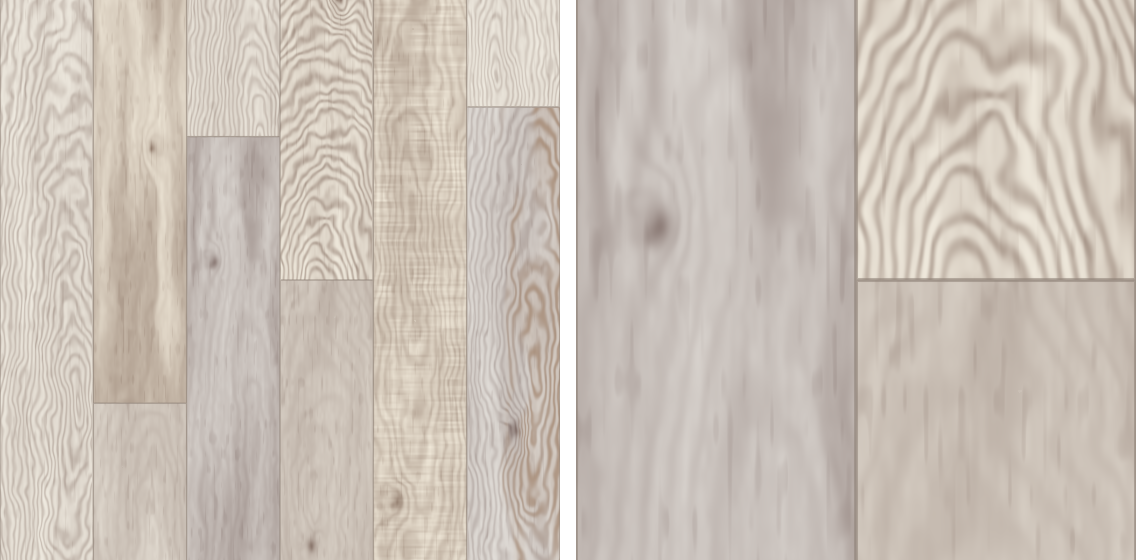
Left: the whole. Right: its middle third, enlarged.
A WebGL 2 fragment shader for this texture:

```glsl
#version 300 es
precision highp float;
// Pale mixed-wood plank floor: oak cathedrals, mottled maple, knotty pine and worn paint.

uniform vec2 u_resolution;
out vec4 outColor;

const float COLUMNS = 6.0;
const int SAWN_PLANK = 4;
const int WORN_PLANK = 11;
const vec3 DARK_WOOD = vec3(0.66, 0.60, 0.56);
const vec3 LIGHT_WOOD = vec3(0.93, 0.91, 0.87);
const vec3 BARE_WOOD = vec3(0.66, 0.55, 0.46);
const vec3 SEAM_COLOR = vec3(0.56, 0.51, 0.47);
const float SEAM_WIDTH = 0.0011;
const float SEAM_OPACITY = 0.7;
const float FIBRE_CONTRAST = 0.20;
const float PORE_CONTRAST = 0.16;
const float KNOT_DARKNESS = 0.75;
const float KNOT_SPACING = 2.4;

// Height of the end joint in each column; negative means one full plank.
const float JOINTS[6] = float[6](-1.0, 0.28, 0.756, 0.5, -1.0, 0.809);

// Upper planks, then lower ones: tone, ring contrast, mottling, rings per width.
const vec4 FINISH[12] = vec4[12](
    vec4(0.70, 0.40, 0.14, 20.0), vec4(0.50, 0.10, 0.58, 9.0),
    vec4(0.70, 0.36, 0.12, 21.0), vec4(0.62, 0.56, 0.18, 19.0),
    vec4(0.55, 0.26, 0.22, 14.0), vec4(0.76, 0.34, 0.10, 20.0),
    vec4(0.70, 0.40, 0.14, 20.0), vec4(0.58, 0.10, 0.24, 11.0),
    vec4(0.37, 0.12, 0.46, 10.0), vec4(0.45, 0.10, 0.20, 12.0),
    vec4(0.55, 0.26, 0.22, 14.0), vec4(0.54, 0.30, 0.22, 16.0));

// Same order: warmth, heart x, heart y (in plank widths), taper of the rings.
const vec4 GROWTH[12] = vec4[12](
    vec4(0.00, 0.28, 1.5, 0.17), vec4(0.02, -0.20, 4.0, 0.12),
    vec4(0.00, 0.25, 4.4, 0.20), vec4(0.01, -0.03, 2.7, 0.36),
    vec4(0.02, -0.08, 3.0, 0.10), vec4(0.00, -0.15, 5.2, 0.24),
    vec4(0.00, 0.00, 0.0, 0.20), vec4(0.00, 0.10, 0.2, 0.25),
    vec4(-0.02, 0.20, 1.0, 0.12), vec4(0.00, -0.10, 0.5, 0.20),
    vec4(0.00, 0.00, 0.0, 0.10), vec4(-0.02, 0.24, 2.1, 0.16));

float hash(vec2 p) {
    vec3 q = fract(p.xyx * 0.1031);
    q += dot(q, q.yzx + 33.33);
    return fract((q.x + q.y) * q.z);
}

float noise(vec2 p) {
    vec2 i = floor(p), f = fract(p);
    f = f * f * (3.0 - 2.0 * f);
    return mix(mix(hash(i), hash(i + vec2(1, 0)), f.x),
               mix(hash(i + vec2(0, 1)), hash(i + vec2(1, 1)), f.x), f.y);
}

// Layered sines for the slow drift of the grain, about -1 to 1.
float drift(vec2 p) {
    return (sin(1.7 * p.x + 1.1 * p.y) + 0.5 * sin(2.7 * p.y - 3.1 * p.x + 1.0)
          + 0.3 * sin(6.3 * p.y + 4.0 * p.x)) / 1.8;
}

// Knot near p: x = bulge of the surrounding grain, y = dark core.
vec2 knotAt(vec2 p, float seed) {
    float cell = floor(p.y / KNOT_SPACING + hash(vec2(seed, 3.0)));
    vec2 id = vec2(cell + 20.0, seed);
    float middle = (cell + 0.5 - hash(vec2(seed, 3.0))) * KNOT_SPACING;
    vec2 center = vec2(0.6 * hash(id) - 0.3, middle + 0.9 * (hash(id + 7.0) - 0.5));
    float size = mix(0.6, 1.2, hash(id + 13.0)) * step(0.35, hash(id + 29.0));
    vec2 d = (p - center) / max(size, 0.01);
    d += 0.025 * (vec2(noise(p * 14.0), noise(p * 14.0 + 40.0)) - 0.5);
    float bulge = exp(-dot(d / vec2(0.15, 0.28), d / vec2(0.15, 0.28)));
    float core = exp(-dot(d / vec2(0.05, 0.075), d / vec2(0.05, 0.075)));
    return vec2(bulge, core);
}

void main() {
    vec2 uv = gl_FragCoord.xy / u_resolution;
    float column = min(floor(uv.x * COLUMNS), COLUMNS - 1.0);
    float joint = JOINTS[int(column)];
    int plank = int(column) + (uv.y < joint ? 6 : 0);
    vec4 finish = FINISH[plank], growth = GROWTH[plank];
    float seed = float(plank) * 17.0 + 5.0;

    // Plank coordinates, one unit per plank width.
    vec2 p = vec2(uv.x * COLUMNS - column - 0.5, uv.y * COLUMNS);
    vec2 s = p + vec2(seed, seed * 1.7);
    vec2 knot = knotAt(p, seed) * step(finish.x, 0.68);

    // Growth rings cut at a slant, bent by drift, ripples and knots.
    float bend = 0.08 * drift(s * vec2(2.0, 1.1));
    float ripple = 0.07 * (noise(s * vec2(6.0, 4.0)) - 0.5) + 0.025 * noise(s * vec2(14.0, 9.0));
    float depth = growth.w * (p.y - growth.z) + 0.6 * bend;
    float rings = finish.w * (length(vec2(p.x - growth.y + bend, depth)) + ripple + 0.22 * knot.x);
    float line = pow(0.5 + 0.5 * sin(6.2832 * rings), 1.6);
    line = mix(line, 0.4, smoothstep(0.3, 0.8, fwidth(rings)));

    // Long fibres, short pores and broad streaks.
    float fibre = 0.6 * noise(s * vec2(38.0, 2.5)) + 0.4 * noise(s * vec2(44.0, 14.0));
    float pore = smoothstep(0.68, 0.95, noise(s * vec2(40.0, 6.0) + 60.0));
    vec2 streak = vec2(s.x + bend + 0.15 * knot.x, s.y);
    float mottle = 0.6 * noise(streak * vec2(4.0, 0.5)) + 0.4 * noise(streak * vec2(10.0, 0.9));
    mottle = smoothstep(0.2, 0.8, mottle);

    float tone = finish.x + finish.z * (mottle - 0.5) + FIBRE_CONTRAST * (fibre - 0.5);
    tone -= finish.y * (line * (0.5 + fibre) - 0.4) + PORE_CONTRAST * (pore - 0.1);
    tone -= KNOT_DARKNESS * knot.y * (0.6 + 0.8 * fibre) + 0.14 * knot.x;
    if (plank == SAWN_PLANK) {
        float cut = noise(s * vec2(3.0, 42.0)) * noise(s * vec2(5.0, 3.0));
        tone += 0.40 * (cut - 0.25);
    }
    vec3 color = mix(DARK_WOOD, LIGHT_WOOD, min(tone, 1.1)) + growth.x * vec3(0.5, 0.0, -1.0);

    // Paint rubbed away along the right side.
    if (plank == WORN_PLANK) {
        float wear = smoothstep(0.35, 0.85, p.x + 0.75 * noise(streak * vec2(8.0, 1.1)));
        color = mix(color, BARE_WOOD, 0.75 * wear * (0.25 + 0.75 * line));
    }

    // Thin seams between planks.
    float edge = min((0.5 - abs(p.x)) / COLUMNS, abs(uv.y - joint));
    edge = min(edge, 1.0);
    float blur = 0.8 / u_resolution.y;
    float seam = 1.0 - smoothstep(SEAM_WIDTH - blur, SEAM_WIDTH + blur, edge);
    color = mix(color, SEAM_COLOR, SEAM_OPACITY * seam);
    outColor = vec4(clamp(color, 0.0, 1.0), 1.0);
}
```
